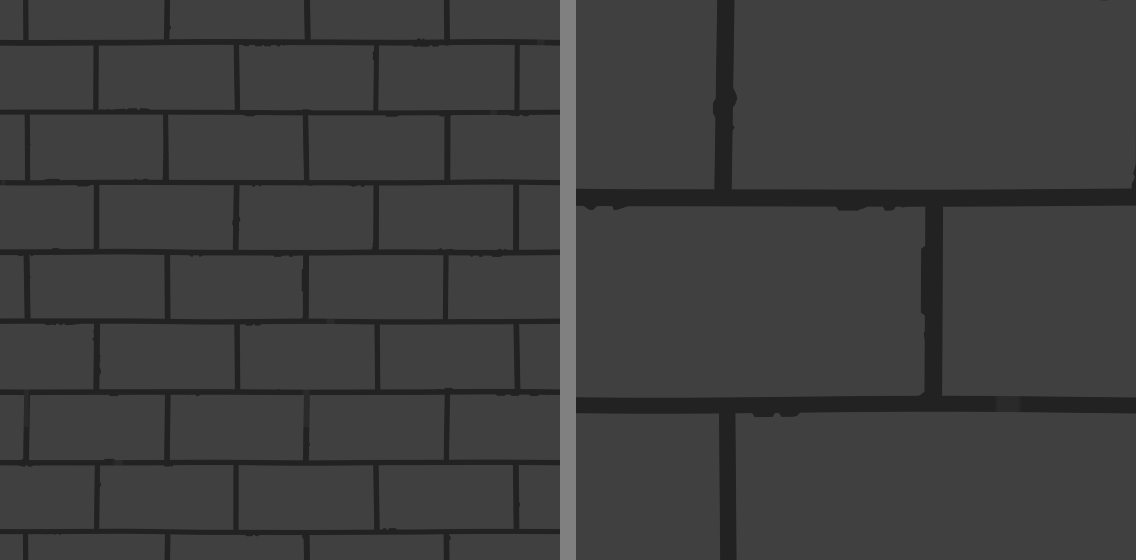
Left, the full canvas; right, a detail of the centre.
Give the GLSL for this pattern, as a Shadertoy shader.

```glsl
const float COLUMNS = 4.0;
const float ROWS = 8.0;
const vec2 ORIGIN = vec2(0.0475, 0.0500);   // first joint crossing
const float HALF_JOINT = 0.0049;            // half the mortar width
const float WIDTH_VARIATION = 0.0005;
const float BED_SHIFT = 0.0016;             // height offset per bed joint
const float BED_WAVE = 0.0012;              // slow bend along a bed joint
const float HEAD_SHIFT = 0.0016;            // sideways offset per head joint
const float HEAD_TILT = 0.0050;             // lean of a head joint over its row
const float CHIP_DEPTH = 0.0024;
const vec3 BRICK = vec3(0.250);
const vec3 MORTAR = vec3(0.133);
const vec3 WORN_MORTAR = vec3(0.165);

float hash(vec2 p) {
    vec3 q = fract(p.xyx * 0.1031);
    q += dot(q, q.yzx + 33.33);
    return fract((q.x + q.y) * q.z);
}

float signedHash(vec2 p) {
    return 2.0 * hash(p) - 1.0;
}

// Value noise over t in 0..1 that wraps after a whole number of cells
float wrapNoise(float t, float cells, float seed) {
    float x = t * cells;
    float i = floor(x);
    float f = x - i;
    float a = hash(vec2(mod(i, cells), seed));
    float b = hash(vec2(mod(i + 1.0, cells), seed));
    return mix(a, b, f * f * (3.0 - 2.0 * f));
}

// Occasional rough stretches along a brick edge
float chips(float t, float seed) {
    float rough = smoothstep(0.84, 0.91, wrapNoise(t, 20.0, seed));
    float grain = smoothstep(0.25, 0.55, wrapNoise(t, 180.0, seed + 57.0));
    return CHIP_DEPTH * rough * grain;
}

// Signed distance to the nearest horizontal joint
float bedJoint(vec2 p) {
    float nearest = floor(p.y * ROWS + 0.5);
    float id = mod(nearest, ROWS);
    float center = nearest / ROWS + BED_SHIFT * signedHash(vec2(id, 11.0));
    center += BED_WAVE * (2.0 * wrapNoise(p.x, 6.0, id + 20.0) - 1.0);
    float d = p.y - center;
    float width = HALF_JOINT + WIDTH_VARIATION * signedHash(vec2(id, 13.0));
    return abs(d) - width - chips(p.x, 100.0 + 2.0 * id + step(0.0, d));
}

// Signed distance to the nearest vertical joint of a row
float headJoint(vec2 p) {
    float row = floor(p.y * ROWS);
    float stagger = 0.5 * (1.0 - mod(row, 2.0));
    float nearest = floor(p.x * COLUMNS - stagger + 0.5);
    float id = mod(nearest, COLUMNS) + COLUMNS * row;
    float height = fract(p.y * ROWS) - 0.5;
    float center = (nearest + stagger) / COLUMNS;
    center += HEAD_SHIFT * signedHash(vec2(id, 31.0));
    center += HEAD_TILT * 0.5 * height * signedHash(vec2(id, 37.0));
    float d = p.x - center;
    float width = HALF_JOINT + WIDTH_VARIATION * signedHash(vec2(id, 41.0));
    return abs(d) - width - chips(p.y, 200.0 + 2.0 * id + step(0.0, d));
}

void mainImage(out vec4 fragColor, in vec2 fragCoord) {
    vec2 p = fract(fragCoord / iResolution.xy - ORIGIN);
    float pixel = 1.0 / min(iResolution.x, iResolution.y);

    // Joints between the bricks
    float d = min(bedJoint(p), headJoint(p));
    float joint = 1.0 - smoothstep(-0.6 * pixel, 0.6 * pixel, d);

    // A few faded spots in the mortar
    float bed = mod(floor(p.y * ROWS + 0.5), ROWS);
    float faded = smoothstep(0.95, 0.98, wrapNoise(p.x, 24.0, bed + 400.0));
    vec3 mortar = mix(MORTAR, WORN_MORTAR, faded);

    fragColor = vec4(mix(BRICK, mortar, joint), 1.0);
}
```
